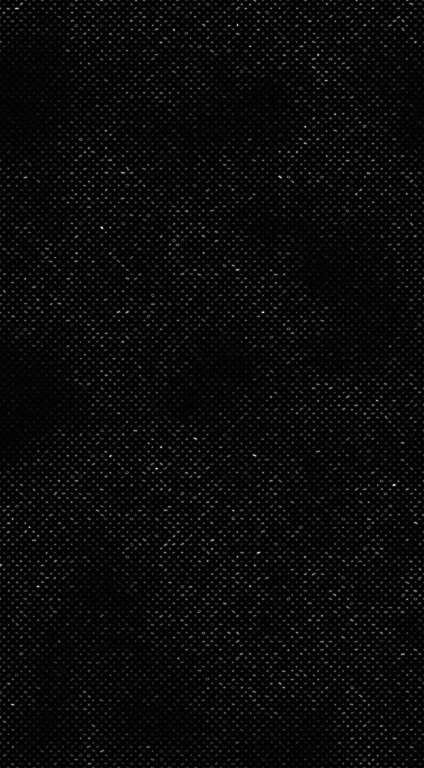
A WebGL 2 fragment shader for this pattern:

```glsl
#version 300 es
precision highp float;
// Black woven mesh of staggered, tiny grey glints with uneven wear.

uniform vec2 u_resolution;
out vec4 fragColor;

// Layout, in repeats across and down; each repeat holds two staggered glints
const vec2 REPEATS = vec2(50.0, 91.0);
const float JITTER = 0.08;

// Glint shape, in units of one repeat
const float HALF_LENGTH_MAX = 0.13;
const float RADIUS = 0.095;
const float RING_RADIUS = 0.12;
const float RING_WIDTH = 0.045;
const float RING_SHARE = 0.05;
const float HALO_SIZE = 0.20;

// Tones
const vec3 GROUND = vec3(0.014);
const vec3 GLINT = vec3(1.0);
const float DIM = 0.12;
const float BRIGHT = 0.36;
const float SPARKLE = 0.30;
const float SPARKLE_SHARE = 0.012;
const float HALO = 0.20;
const float GRAIN = 0.012;

// Wear, in patches across the canvas width
const float PATCHES = 3.6;
const float WEAR_MIN = 0.22;
const float WEAR_MAX = 1.5;
const float EDGE_FRESHNESS = 0.35;

// Integer hash giving two values from 0 to 1
vec2 hash2(vec2 cell, uint seed) {
    uvec2 v = uvec2(ivec2(cell) + 4096) * 1664525u + 1013904223u + seed * 747796405u;
    v.x += v.y * 1664525u;
    v.y += v.x * 1664525u;
    v ^= v >> 16u;
    v.x += v.y * 1664525u;
    v.y += v.x * 1664525u;
    v ^= v >> 16u;
    return vec2(v >> 8u) / 16777216.0;
}

float valueNoise(vec2 p) {
    vec2 cell = floor(p);
    vec2 f = fract(p);
    f = f * f * (3.0 - 2.0 * f);
    float low = mix(hash2(cell, 9u).x, hash2(cell + vec2(1, 0), 9u).x, f.x);
    float high = mix(hash2(cell + vec2(0, 1), 9u).x, hash2(cell + vec2(1, 1), 9u).x, f.x);
    return mix(low, high, f.y);
}

// Broad fading, fresher along the top edge
float wear(vec2 cell) {
    vec2 p = cell / REPEATS.x * PATCHES;
    float n = 0.6 * valueNoise(p) + 0.4 * valueNoise(p * 2.6 + 17.0);
    n += EDGE_FRESHNESS * smoothstep(0.86, 1.0, cell.y / REPEATS.y);
    return mix(WEAR_MIN, WEAR_MAX, smoothstep(0.22, 0.78, n));
}

float capsule(vec2 p, float halfLength, float radius) {
    p.x -= clamp(p.x, -halfLength, halfLength);
    return length(p) - radius;
}

// Light from one lattice of glints; pixel is the width of a pixel in repeats
float glints(vec2 p, uint layer, float pixel) {
    vec2 cell = floor(p);
    vec2 place = hash2(cell, layer);
    vec2 shape = hash2(cell, layer + 20u);
    vec2 tone = hash2(cell, layer + 40u);
    vec2 q = fract(p) - 0.5 - (place - 0.5) * JITTER;

    // Turn each glint, mostly staying near the horizontal
    float turn = (shape.x - 0.5) * (0.8 + 1.2 * place.x);
    float c = cos(turn);
    float s = sin(turn);
    q = mat2(c, -s, s, c) * q;

    float halfLength = HALF_LENGTH_MAX * shape.y * shape.y;
    float d = capsule(q, halfLength, RADIUS);
    if (tone.y > 1.0 - RING_SHARE) {
        d = abs(length(q * vec2(0.85, 1.15)) - RING_RADIUS) - RING_WIDTH;
    }

    float core = clamp(0.5 - d / pixel, 0.0, 1.0);
    float halo = HALO * (1.0 - smoothstep(0.0, HALO_SIZE, d));
    float level = mix(DIM, BRIGHT, tone.x * tone.x);
    level += SPARKLE * step(tone.y, SPARKLE_SHARE);
    return level * wear(cell) * max(core, halo);
}

void main() {
    vec2 p = gl_FragCoord.xy / u_resolution * REPEATS;
    float pixel = REPEATS.x / u_resolution.x;

    // Two lattices, the second moved by half a repeat
    float light = 0.0;
    for (int i = 0; i < 2; i++) {
        light += glints(p + 0.5 * float(i), uint(i + 1), pixel);
    }

    // Faint thread grain in the ground
    float grain = (valueNoise(p * 4.0) - 0.5) * GRAIN;
    fragColor = vec4(max(GROUND + grain + GLINT * light, 0.0), 1.0);
}
```
